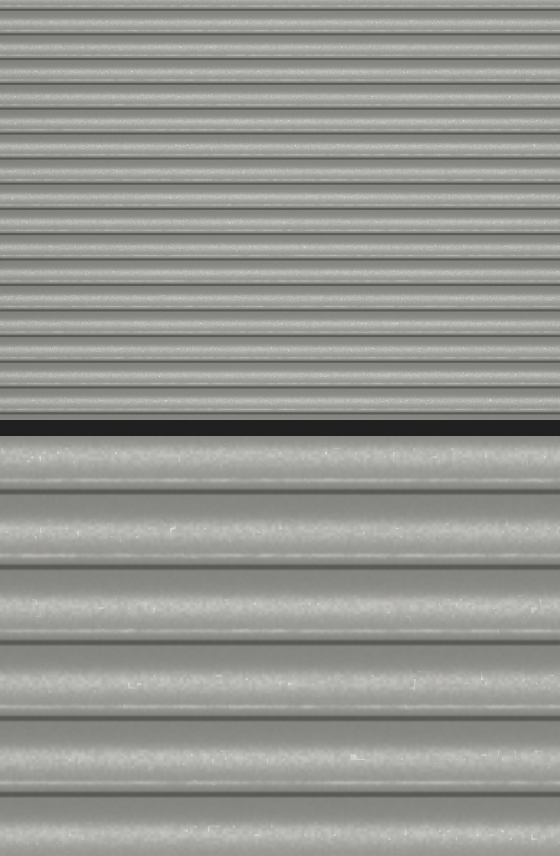
Top, the full canvas; bottom, a detail of the centre.
This texture is drawn by a WebGL 2 fragment shader. Its source:

```glsl
#version 300 es
precision highp float;
// Horizontal ribbed metal slats: rounded ribs split by thin dark grooves.
// Each rib is a shading curve over its height (face, sheen, lip, groove);
// rib spacing widens slowly downward and fine noise gives sparkling paint.
uniform vec2 u_resolution;
out vec4 outColor;

const vec3 PAINT_TINT = vec3(1.004, 1.002, 0.980);
const float GROOVE_TONE = 0.35;
const float FIRST_GROOVE = 0.0234;   // distance below the top edge
const float RIB_HEIGHT = 0.05844;    // height of the first rib
const float RIB_GROWTH = 0.0001007;  // quadratic widening per rib

float hash(vec2 p) {
  vec3 q = fract(vec3(p.xyx) * 0.1031);
  q += dot(q, q.yzx + 33.33);
  return fract((q.x + q.y) * q.z);
}

float valueNoise(vec2 p) {
  vec2 cell = floor(p);
  vec2 f = fract(p);
  f = f * f * (3.0 - 2.0 * f);
  float low = mix(hash(cell), hash(cell + vec2(1.0, 0.0)), f.x);
  float high = mix(hash(cell + vec2(0.0, 1.0)), hash(cell + 1.0), f.x);
  return mix(low, high, f.y);
}

float bump(float t, float center, float width) {
  float d = (t - center) / width;
  return exp(-d * d);
}

// Rib coordinate: whole part is the rib index, fraction runs groove to groove.
float ribCoordinate(float depth) {
  float root = sqrt(RIB_HEIGHT * RIB_HEIGHT + 4.0 * RIB_GROWTH * (depth - FIRST_GROOVE));
  return (root - RIB_HEIGHT) / (2.0 * RIB_GROWTH);
}

// Broad sheen, steeper on the upper side.
float sheen(float t) {
  return bump(t, 0.5, t < 0.5 ? 0.12 : 0.17);
}

float ribTone(float t, float sheenGain, float lipGain, float pixel) {
  float tone = mix(0.515, 0.575, smoothstep(0.06, 0.6, t));
  tone += 0.145 * sheenGain * sheen(t);
  tone += 0.085 * lipGain * bump(t, 0.845, 0.022 + 0.3 * pixel);
  tone -= 0.065 * smoothstep(0.86, 0.97, t);
  float grooveDistance = min(t, 1.0 - t);
  return mix(GROOVE_TONE, tone, smoothstep(0.012, 0.05 + 0.5 * pixel, grooveDistance));
}

void main() {
  vec2 p = gl_FragCoord.xy / u_resolution.y;
  float across = gl_FragCoord.x / u_resolution.x;
  float rib = ribCoordinate(1.0 - p.y);
  float index = floor(rib);
  float t = fract(rib);
  float pixel = 1.0 / (u_resolution.y * RIB_HEIGHT);

  // Slow wear along each rib, and a broken bright lip.
  float wear = valueNoise(vec2(p.x * 5.0, index * 7.0 + 40.0));
  float sheenGain = 0.91 + 0.12 * wear + 0.06 * hash(vec2(index + 30.0, 4.0));
  float lipGain = 0.55 + 0.9 * valueNoise(vec2(p.x * 90.0, index * 11.0 + 70.0));
  float tone = ribTone(t, sheenGain, lipGain, pixel);

  // Paint grain, strongest where light glances off the rib.
  float glance = sheen(t) + 0.5 * bump(t, 0.845, 0.04);
  float grain = valueNoise(p * 384.0 + 9.0) - 0.5;
  float coarse = valueNoise(p * vec2(150.0, 200.0) + 50.0) - 0.5;
  tone += grain * (0.012 + 0.06 * glance) + coarse * 0.02 * glance;
  float glint = smoothstep(0.87, 1.0, valueNoise(p * 300.0 + 200.0));
  tone += 0.12 * glint * glance;

  // Gentle falloff of the light toward both sides.
  tone *= 1.01 - 0.1 * (across - 0.55) * (across - 0.55);
  outColor = vec4(PAINT_TINT * tone, 1.0);
}
```
